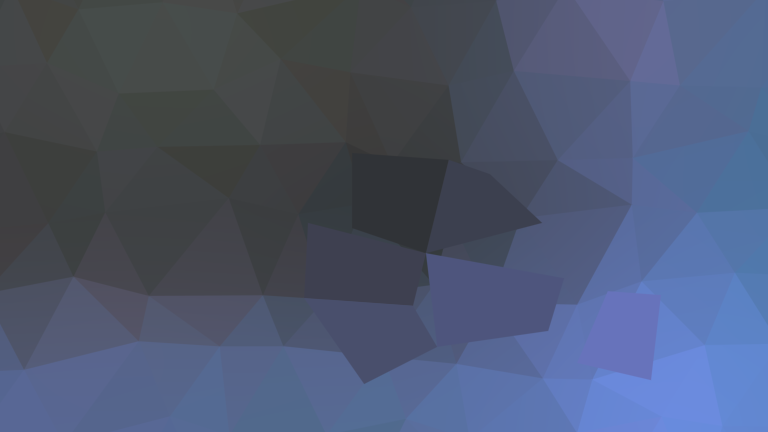
This background is drawn by a Shadertoy shader. Its source:

```glsl
// Low-poly backdrop: faceted charcoal fading into slate and bright azure at the lower right.

vec2 hash2(vec2 p) {
    return fract(sin(vec2(dot(p, vec2(127.1, 311.7)), dot(p, vec2(269.5, 183.3)))) * 43758.5453);
}

float bell(vec2 p, vec2 center, vec2 radius) {
    vec2 d = (p - center) / radius;
    return exp(-dot(d, d));
}

// Smooth colour field sampled by every facet
vec3 field(vec2 p, float shade) {
    float bottom = smoothstep(0.5, 0.05, p.y);
    float bulge = 0.12 * bell(p, vec2(p.x, 0.5), vec2(1.0, 0.17));
    float right = smoothstep(0.85, 1.53, p.x - bulge);
    float light = 0.5 * (1.0 - (1.0 - bottom) * (1.0 - right));
    light += 0.48 * bell(p, vec2(1.57, 0.0), vec2(0.4)) + shade;
    vec3 color = mix(vec3(0.235, 0.24, 0.245), vec3(0.43, 0.55, 0.89), light);

    // Local tints: olive, mauve, teal and the dark core
    color += vec3(0.045, 0.05, 0.03) * bell(p, vec2(0.4, 0.92), vec2(0.5, 0.3));
    color += vec3(0.05, 0.01, 0.0) * bell(p, vec2(1.48, 0.92), vec2(0.25, 0.2));
    color += vec3(0.04, 0.015, 0.0) * bell(p, vec2(0.3, 0.25), vec2(0.35, 0.15));
    color += vec3(-0.04, 0.035, 0.02) * bell(p, vec2(1.8, 0.5), vec2(0.2, 0.6));
    color += vec3(-0.01, 0.03, 0.0) * bell(p, vec2(0.75, 0.0), vec2(0.35, 0.12));
    return color - vec3(0.04, 0.035, 0.03) * bell(p, vec2(0.88, 0.53), vec2(0.25, 0.15));
}

// Signed distance to the right of the line from a to b
float side(vec2 p, vec2 a, vec2 b) {
    vec2 e = normalize(b - a);
    return dot(p - a, vec2(e.y, -e.x));
}

float cover(float d) {
    float pixel = 0.8 / iResolution.y;
    return smoothstep(-pixel, pixel, d);
}

// Corners run clockwise
float triangle(vec2 p, vec2 a, vec2 b, vec2 c) {
    return cover(min(side(p, a, b), min(side(p, b, c), side(p, c, a))));
}

float quad(vec2 p, vec2 a, vec2 b, vec2 c, vec2 d) {
    return cover(min(min(side(p, a, b), side(p, b, c)), min(side(p, c, d), side(p, d, a))));
}

// Jittered vertex of a skewed triangular lattice
vec2 vertex(vec2 id) {
    vec2 q = id + (hash2(id) - 0.5) * 0.56;
    return 0.19 * vec2(q.x + 0.5 * q.y, 0.87 * q.y);
}

void addFacet(inout vec4 sum, vec2 p, vec2 a, vec2 b, vec2 c, vec2 id) {
    float mask = triangle(p, a, b, c);
    vec2 random = hash2(id + 41.3) - 0.5;
    vec3 color = field(mix((a + b + c) / 3.0, p, 0.2), 0.07 * random.x);
    color += vec3(0.02, -0.005, 0.0) * random.y;
    sum += vec4(color, 1.0) * mask;
}

vec3 mesh(vec2 p) {
    vec4 sum = vec4(field(p, 0.0), 1.0) * 0.001;
    float row = p.y / (0.19 * 0.87);
    vec2 base = floor(vec2(p.x / 0.19 - 0.5 * row, row));
    for (int j = -1; j <= 1; j++) {
        for (int i = -1; i <= 1; i++) {
            vec2 id = base + vec2(i, j);
            vec2 a = vertex(id), b = vertex(id + vec2(1, 0));
            vec2 c = vertex(id + vec2(0, 1)), d = vertex(id + 1.0);
            addFacet(sum, p, a, c, b, id);
            addFacet(sum, p, d, b, c, id + 0.5);
        }
    }
    return sum.rgb / sum.a;
}

void mainImage(out vec4 fragColor, in vec2 fragCoord) {
    vec2 p = fragCoord / iResolution.xy * vec2(16.0 / 9.0, 1.0);
    vec3 color = mesh(p);

    // Large central facets: slate, dark core, steel and periwinkle
    color = mix(color, vec3(0.245, 0.25, 0.315), quad(p, vec2(0.713, 0.484), vec2(0.986, 0.414), vec2(0.956, 0.292), vec2(0.704, 0.31)));
    color = mix(color, vec3(0.285, 0.31, 0.425), quad(p, vec2(0.704, 0.31), vec2(0.956, 0.292), vec2(1.012, 0.197), vec2(0.843, 0.111)));
    color = mix(color, vec3(0.19, 0.2, 0.215), quad(p, vec2(0.815, 0.646), vec2(1.039, 0.63), vec2(0.986, 0.414), vec2(0.815, 0.472)));
    color = mix(color, vec3(0.235, 0.25, 0.31), quad(p, vec2(1.039, 0.63), vec2(1.134, 0.597), vec2(1.255, 0.484), vec2(0.986, 0.414)));
    color = mix(color, vec3(0.305, 0.335, 0.49), quad(p, vec2(0.986, 0.414), vec2(1.306, 0.356), vec2(1.269, 0.234), vec2(1.012, 0.197)));

    // Violet facet at the edge of the bright corner
    color = mix(color, vec3(0.405, 0.45, 0.735), quad(p, vec2(1.407, 0.326), vec2(1.53, 0.317), vec2(1.507, 0.12), vec2(1.336, 0.16)));
    fragColor = vec4(color, 1.0);
}
```
